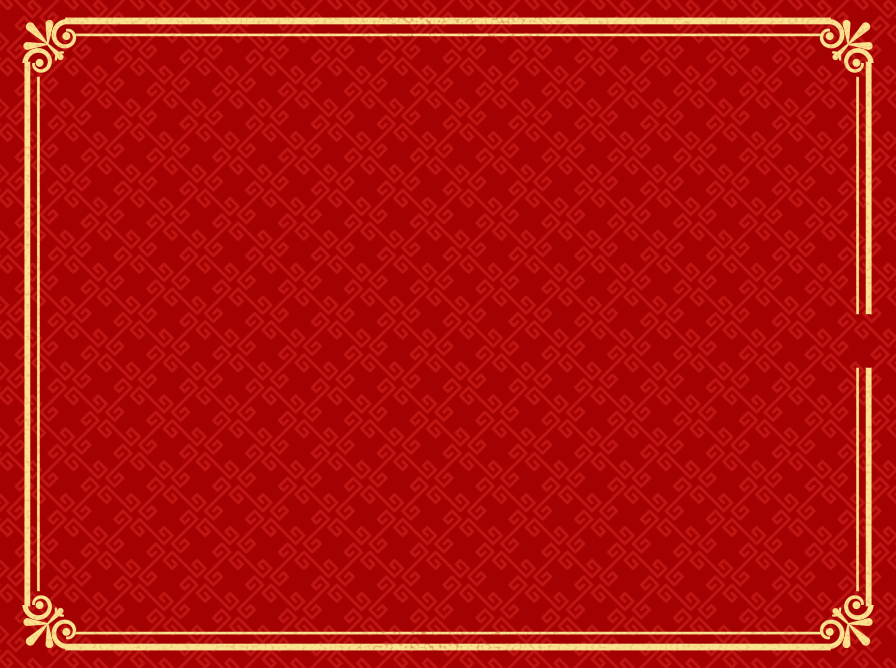
A Shadertoy shader for this background:

```glsl
// Red diagonal fret wallpaper inside a double gold frame with scrolled corners.

// Lengths are in canvas units: the canvas is CANVAS_HEIGHT units tall.
const float CANVAS_HEIGHT = 574.0;
const float TAU = 6.2831853;

const vec3 RED_BASE = vec3(0.645, 0.004, 0.008);
const vec3 RED_FRET = vec3(0.745, 0.085, 0.072);
const vec3 GOLD_DARK = vec3(0.87, 0.56, 0.35);
const vec3 GOLD_LIGHT = vec3(0.99, 0.89, 0.56);

const float FRET_STEP = 5.0;        // spacing of the fret lines
const float FRET_HALF = 0.25;       // half line width, in fret steps
const vec2 OUTER_INSET = vec2(23.5, 18.0);
const vec2 INNER_INSET = vec2(33.0, 30.0);
const vec2 OUTER_HALF = vec2(2.5, 2.9);
const float INNER_HALF = 1.15;
const vec2 GAP_RANGE = vec2(258.0, 304.0);  // break in the right side
const vec2 CORNER_ORIGIN = vec2(21.0, 18.0);
const vec2 SCROLL_CENTER = vec2(36.0, 13.0);
const vec2 PETAL_ROOT = vec2(20.0, 20.0);

vec2 hash2(vec2 p) {
    return fract(sin(vec2(dot(p, vec2(12.7, 31.1)), dot(p, vec2(26.9, 18.3)))) * 4375.5);
}

// Distance to the nearest scattered cell point
float cellular(vec2 p) {
    vec2 cell = floor(p);
    float nearest = 2.0;
    for (int j = -1; j <= 1; j++)
        for (int i = -1; i <= 1; i++) {
            vec2 c = cell + vec2(i, j);
            nearest = min(nearest, distance(p, c + hash2(c)));
        }
    return nearest;
}

// Segment whose radius grows from ra at a to rb at b
float taper(vec2 p, vec2 a, vec2 b, float ra, float rb) {
    vec2 ab = b - a;
    float h = clamp(dot(p - a, ab) / dot(ab, ab), 0.0, 1.0);
    return distance(p, a + ab * h) - mix(ra, rb, h);
}

// Half of an S-shaped key: a bar that winds into a square hook
float hook(vec2 p) {
    vec2 path[6] = vec2[6](vec2(0, 0), vec2(3, 0), vec2(3, 2),
                           vec2(1, 2), vec2(1, 1), vec2(2, 1));
    float d = 9.0;
    for (int i = 0; i < 5; i++)
        d = min(d, taper(p, path[i], path[i + 1], 0.0, 0.0));
    return d;
}

// Keys in two crossing directions, interlocked on a square lattice
float fret(vec2 p) {
    vec2 uv = vec2(p.x + p.y, p.y - p.x) * 0.70711 / FRET_STEP;
    vec2 along = mod(uv + 4.0, 8.0) - 4.0;
    vec2 across = mod(uv, 8.0) - 4.0;
    across = vec2(across.y, -across.x);
    float d = min(min(hook(along), hook(-along)), min(hook(across), hook(-across)));
    return (d - FRET_HALF) * FRET_STEP;
}

// Spiral scroll and petals, mirrored about the corner diagonal
float cornerOrnament(vec2 q) {
    vec2 c = q - CORNER_ORIGIN;
    if (c.y > c.x) c = c.yx;
    vec2 s = c - SCROLL_CENTER;
    float turn = fract(atan(-s.x, -s.y) / TAU);
    float r = length(s);
    float d = abs(r - mix(12.5, 5.0, turn)) - mix(2.3, 1.2, turn);
    d = min(d, r - 3.4);
    d = min(d, taper(c, PETAL_ROOT, vec2(5.0, 5.0), 0.6, 3.8));
    d = min(d, taper(c, PETAL_ROOT, vec2(21.5, 2.5), 0.6, 3.4));
    d = min(d, taper(c, PETAL_ROOT, vec2(31.0, 31.0), 0.8, 2.6));
    return min(d, taper(c, vec2(28.0, 28.0), vec2(33.0, 27.0), 1.5, 1.0));
}

// Straight rules; q is the distance from the nearest canvas edges
float frameRules(vec2 q) {
    vec2 outer = abs(q - OUTER_INSET) - OUTER_HALF;
    vec2 inner = abs(q - INNER_INSET) - INNER_HALF;
    float top = min(max(outer.y, 56.0 - q.x), max(inner.y, 64.0 - q.x));
    float side = min(max(outer.x, 53.0 - q.y), max(inner.x, 66.0 - q.y));
    return min(top, side);
}

void mainImage(out vec4 fragColor, in vec2 fragCoord) {
    float unit = CANVAS_HEIGHT / iResolution.y;
    vec2 p = fragCoord * unit;
    vec2 size = iResolution.xy * unit;
    vec2 q = min(p, size - p);

    // Wallpaper
    float fretMask = smoothstep(0.7, -0.7, fret(p - 0.5 * size) / unit);
    vec3 color = mix(RED_BASE, RED_FRET, fretMask);

    // Frame, broken on the right side
    float gap = max(GAP_RANGE.x - p.y, p.y - GAP_RANGE.y);
    float rules = frameRules(q);
    if (p.x > 0.5 * size.x && q.x < 60.0) rules = max(rules, -gap);
    float gold = min(rules, cornerOrnament(q));

    // Mottled foil, rougher near the middle of the long rules
    float middle = smoothstep(110.0, 20.0, abs(p.x - 0.5 * size.x));
    float grain = smoothstep(0.35, 0.9, cellular(p / 3.0));
    vec3 foil = mix(GOLD_LIGHT, GOLD_DARK, grain * mix(0.35, 0.85, middle));
    color = mix(color, foil, smoothstep(0.7, -0.7, gold / unit));

    fragColor = vec4(color, 1.0);
}
```
